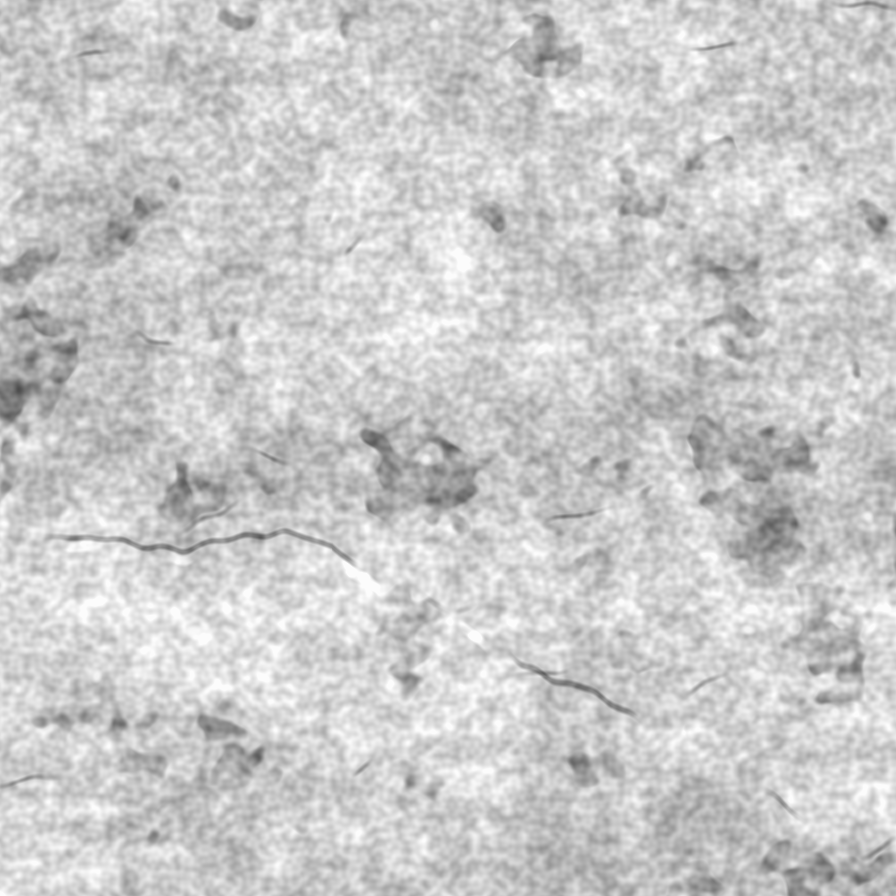
This texture is drawn by a Shadertoy shader. Its source:

```glsl
#define BASE_TONE 0.806
#define GRAIN 0.15
#define MOTTLE 0.105
#define BROAD 0.10
#define STAIN_DEPTH 0.23
#define STAIN_LEVEL 0.26
#define CRACK_WIDTH 0.0030
#define CRACK_DEPTH 0.27
#define SCRATCH_CELLS 7.0
#define SCRATCH_SHARE 0.38
#define FLECK_CELLS 22.0
#define FLECK_SHARE 0.025

vec2 hash2(vec2 p) {
    vec3 q = fract(p.xyx * vec3(0.1031, 0.1030, 0.0973));
    q += dot(q, q.yzx + 33.33);
    return fract((q.xx + q.yz) * q.zy);
}

float slope(vec2 cell, vec2 offset) {
    float angle = 6.2832 * hash2(cell).x;
    return dot(vec2(cos(angle), sin(angle)), offset);
}

float gradientNoise(vec2 p) {
    p += 57.3;
    vec2 cell = floor(p), f = fract(p), e = vec2(1.0, 0.0);
    vec2 u = f * f * f * (f * (f * 6.0 - 15.0) + 10.0);
    float low = mix(slope(cell, f), slope(cell + e, f - e), u.x);
    float high = mix(slope(cell + e.yx, f - e.yx), slope(cell + 1.0, f - 1.0), u.x);
    return mix(low, high, u.y);
}

float segmentDistance(vec2 p, vec2 dir, float halfLength) {
    return length(p - dir * clamp(dot(p, dir), -halfLength, halfLength));
}

// Short tapered scratches, mostly near horizontal
float scratches(vec2 p) {
    vec2 home = floor(p * SCRATCH_CELLS);
    float mask = 0.0;
    for (int j = -1; j <= 1; j++)
    for (int i = -1; i <= 1; i++) {
        vec2 cell = home + vec2(i, j);
        vec2 place = hash2(cell + 11.0), kind = hash2(cell + 71.0);
        vec2 offset = p - (cell + place) / SCRATCH_CELLS;
        float angle = mix(-0.45, 0.75, kind.x);
        float halfLength = mix(0.012, 0.042, place.y);
        float d = segmentDistance(offset, vec2(cos(angle), sin(angle)), halfLength);
        float taper = 1.0 - smoothstep(0.2, 1.2, length(offset) / halfLength);
        float line = 1.0 - smoothstep(0.0, 0.0045, d);
        mask = max(mask, line * taper * step(kind.y, SCRATCH_SHARE));
    }
    return mask;
}

// Sparse bright mineral flecks
float flecks(vec2 p) {
    vec2 cell = floor(p * FLECK_CELLS);
    vec2 centre = 0.25 + 0.5 * hash2(cell + 5.0), kind = hash2(cell + 131.0);
    float d = length(fract(p * FLECK_CELLS) - centre);
    return (1.0 - smoothstep(0.04, 0.20, d)) * step(kind.x, FLECK_SHARE);
}

// Ragged stains, denser along a leaning band
float stains(vec2 p, float band) {
    float field = 0.75 * gradientNoise(p * 7.0 + 3.0)
                + 0.55 * gradientNoise(p * 16.0 + 9.0)
                + 0.40 * gradientNoise(p * 42.0);
    float cover = smoothstep(STAIN_LEVEL, STAIN_LEVEL + 0.17, field + 0.30 * band);
    return cover * (0.75 + 1.1 * gradientNoise(p * vec2(20.0, 48.0) + 31.0));
}

void mainImage(out vec4 fragColor, in vec2 fragCoord) {
    vec2 p = fragCoord / iResolution.xy;
    vec2 ragged = p + 0.008 * vec2(gradientNoise(p * 26.0), gradientNoise(p * 26.0 + 40.0));

    // Stone body: broad clouds, mottling and fine grain
    float tone = BASE_TONE;
    tone += BROAD * (gradientNoise(p * vec2(3.0, 4.0) + 17.0) + gradientNoise(p * vec2(4.5, 7.0)));
    tone += MOTTLE * (gradientNoise(ragged * vec2(10.0, 13.0) + 7.0)
                    + gradientNoise(ragged * vec2(20.0, 26.0))
                    + gradientNoise(ragged * vec2(36.0, 44.0)));
    tone += GRAIN * (gradientNoise(p * vec2(58.0, 66.0)) + gradientNoise(p * vec2(108.0, 116.0)));

    // Leaning stained band with a pale left flank
    float across = ragged.x - 0.80 - 0.38 * max(0.55 - p.y, 0.0);
    float reach = smoothstep(0.10, 0.28, p.y) * (1.0 - smoothstep(0.65, 0.90, p.y));
    float band = reach * (1.0 - smoothstep(0.025, 0.075, abs(across)));
    float flank = reach * exp(-pow((across + 0.075) / 0.016, 2.0));
    tone += 0.05 * flank;
    tone -= STAIN_DEPTH * stains(ragged, band);

    // Long broken crack that bends downhill, with a chipped pale lip
    float bend = max(p.x - 0.37, 0.0);
    float crackY = 0.39 - 0.58 * bend + 0.035 * gradientNoise(vec2(p.x * 7.0, 2.5))
                 + 0.012 * gradientNoise(vec2(p.x * 30.0, 8.5));
    float side = (p.y - crackY) / (bend > 0.0 ? 1.16 : 1.0);
    float presence = smoothstep(-0.16, 0.16, gradientNoise(vec2(p.x * 13.0, 4.3)));
    float crack = 1.0 - smoothstep(0.3 * CRACK_WIDTH, 1.7 * CRACK_WIDTH, abs(side));
    tone -= CRACK_DEPTH * crack * presence * smoothstep(0.04, 0.09, p.x);
    float chip = smoothstep(0.12, 0.28, gradientNoise(vec2(p.x * 15.0, 21.4)));
    float lip = 1.0 - smoothstep(0.003, 0.008, abs(side + 0.010));
    tone += 0.16 * lip * chip * (1.0 - smoothstep(0.55, 0.75, p.x));

    // Scratches and flecks
    tone -= 0.24 * scratches(ragged);
    tone = mix(tone, 0.98, 0.85 * flecks(ragged));

    fragColor = vec4(vec3(clamp(tone, 0.30, 0.99)), 1.0);
}
```
